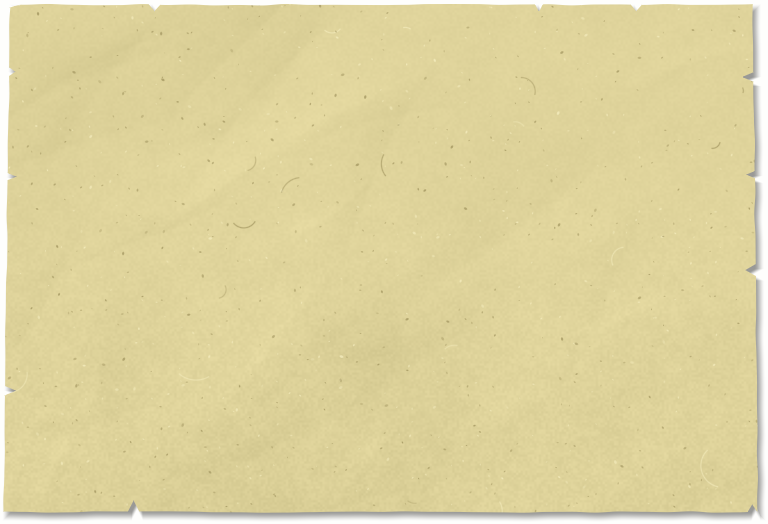
Give the GLSL for this texture, as a WebGL 2 fragment shader.

```glsl
#version 300 es
precision highp float;
// Aged cream parchment with soft creases, specks, fibres, torn edges and a drop shadow.

uniform vec2 u_resolution;
out vec4 fragColor;

// Lengths are fractions of the canvas height.
const vec3 PAPER_LIGHT = vec3(0.915, 0.868, 0.645);
const vec3 PAPER_DARK = vec3(0.825, 0.782, 0.562);
const vec3 SPECK_DARK = vec3(0.60, 0.55, 0.34);
const vec3 SPECK_LIGHT = vec3(0.97, 0.94, 0.76);
const vec3 BACKDROP = vec3(0.995, 0.995, 0.99);
const vec3 SHADOW = vec3(0.60, 0.60, 0.59);
const vec2 SHADOW_OFFSET = vec2(0.007, -0.009);
const float SHADOW_BLUR = 0.010;
const float NOTCH_CELL = 0.19;
const float CREASE_STRENGTH = 0.20;
const float GRAIN_SCALE = 230.0;
const int CREASES = 34;
const int FIBRES = 18;

float hash(vec2 p) {
  vec3 q = fract(vec3(p.xyx) * 0.1031);
  q += dot(q, q.yzx + 33.33);
  return fract((q.x + q.y) * q.z);
}

vec2 hash2(vec2 p) {
  return vec2(hash(p), hash(p + 47.3));
}

float noise(vec2 p) {
  vec2 i = floor(p), f = fract(p);
  f = f * f * (3.0 - 2.0 * f);
  return mix(mix(hash(i), hash(i + vec2(1, 0)), f.x),
             mix(hash(i + vec2(0, 1)), hash(i + vec2(1, 1)), f.x), f.y);
}

float fbm(vec2 p) {
  float sum = 0.0, weight = 0.5;
  for (int i = 0; i < 4; i++) {
    sum += weight * noise(p);
    p = p * 2.03 + 7.1;
    weight *= 0.5;
  }
  return sum;
}

mat2 rotation(float a) {
  return mat2(cos(a), -sin(a), sin(a), cos(a));
}

// Inward cut along one edge: slight waviness plus scattered pointed tears.
float tear(float t, float seed, float chance) {
  vec2 id = vec2(floor(t / NOTCH_CELL) + 20.0, seed);
  float centre = mix(0.2, 0.8, hash(id)) * NOTCH_CELL;
  float depth = mix(0.010, 0.025, hash(id + 5.7)) * step(hash(id + 9.1), chance);
  float halfWidth = mix(0.006, 0.012, hash(id + 3.3));
  float across = abs(mod(t, NOTCH_CELL) - centre) / halfWidth;
  return depth * max(0.0, 1.0 - across) + 0.003 * (noise(vec2(t * 22.0, seed)) - 0.5);
}

// Positive inside the sheet, which widens slightly toward the bottom.
float sheet(vec2 p, float aspect) {
  float left = p.x - mix(0.007, 0.019, p.y) - tear(p.y, 11.0, 0.65);
  float right = aspect - mix(0.019, 0.029, p.y) - p.x - tear(p.y, 23.0, 0.6);
  float bottom = p.y - 0.023 - tear(p.x, 37.0, 0.3);
  float top = 0.991 - p.y - tear(p.x, 52.0, 0.35);
  return min(min(left, right), min(bottom, top));
}

// Sum of bent folds, each crisp on one side and fading on the other.
float creases(vec2 p, float aspect) {
  float sum = 0.0;
  for (int i = 0; i < CREASES; i++) {
    vec2 id = vec2(float(i) * 3.7, 8.0);
    vec2 shape = hash2(id + 13.0), fold = hash2(id + 29.0);
    vec2 q = rotation(mix(0.2, 1.15, shape.x)) * (p - hash2(id) * vec2(aspect, 1.0));
    float along = q.x / mix(0.14, 0.42, shape.y);
    float d = q.y + (fold.x - 0.5) * 0.10 * along * along;
    float fade = exp(-max(d, 0.0) / mix(0.018, 0.075, fold.y));
    float softness = mix(0.004, 0.014, hash(id + 61.0));
    float side = hash(id + 71.0) < 0.5 ? -1.0 : 1.0;
    sum += side * fade * smoothstep(-softness, softness, d) * smoothstep(1.0, 0.1, abs(along));
  }
  return sum;
}

// Small elongated flecks, one possible per cell.
float specks(vec2 p, float scale, float chance, float radius, float seed, float px) {
  vec2 id = floor(p * scale) + seed;
  vec2 q = (fract(p * scale) - mix(vec2(0.25), vec2(0.75), hash2(id))) / scale;
  q = rotation(6.28 * hash(id + 3.0)) * q;
  float size = radius * mix(0.45, 1.0, hash(id + 17.0));
  float d = length(q * vec2(1.0, 1.5)) - size;
  return step(hash(id + 31.0), chance) * smoothstep(px, -px, d) * mix(0.4, 1.0, hash(id + 41.0));
}

// Thin curved hairs; x holds dark coverage and y light coverage.
vec2 fibres(vec2 p, float aspect, float px) {
  vec2 cover = vec2(0.0);
  for (int i = 0; i < FIBRES; i++) {
    vec2 id = vec2(float(i) * 5.3, 90.0);
    float radius = mix(0.012, 0.05, hash(id + 7.0));
    vec2 q = rotation(6.28 * hash(id + 11.0)) * (p - hash2(id) * vec2(aspect, 1.0));
    float halfArc = mix(0.3, 1.1, hash(id + 19.0));
    float a = clamp(atan(q.y, q.x), -halfArc, halfArc);
    float d = length(q - radius * vec2(cos(a), sin(a))) - 0.0009;
    float ink = smoothstep(px, -px, d) * mix(0.35, 0.75, hash(id + 23.0));
    cover = max(cover, ink * (i % 2 == 0 ? vec2(1, 0) : vec2(0, 1)));
  }
  return cover;
}

void main() {
  vec2 p = gl_FragCoord.xy / u_resolution.y;
  float aspect = u_resolution.x / u_resolution.y;
  float px = 1.0 / u_resolution.y;

  // Creases, broad stains and fine grain, rougher toward the bottom.
  float rough = mix(1.0, 0.5, smoothstep(0.1, 0.8, p.y));
  vec2 warped = p + 0.03 * (vec2(noise(p * 5.0), noise(p * 5.0 + 31.0)) - 0.5);
  float tone = 0.54 + CREASE_STRENGTH * creases(warped, aspect);
  tone += 0.45 * (fbm(rotation(0.6) * warped * vec2(2.5, 6.0)) - 0.47);
  tone += 0.35 * rough * (fbm(p * 28.0) - 0.47);
  tone += 0.42 * rough * (noise(p * GRAIN_SCALE) - 0.5);
  tone -= 0.10 * smoothstep(0.5, 0.0, p.y);
  vec3 paper = mix(PAPER_DARK, PAPER_LIGHT, clamp(tone, 0.0, 1.0));

  // Flecks and hairs.
  vec2 hairs = fibres(p, aspect, px);
  float dark = max(specks(p, 24.0, 0.22, 0.0034, 100.0, px), specks(p, 43.0, 0.14, 0.0022, 200.0, px));
  float light = max(specks(p, 21.0, 0.18, 0.0036, 300.0, px), specks(p, 39.0, 0.14, 0.0022, 400.0, px));
  paper = mix(paper, SPECK_LIGHT, max(0.75 * light, hairs.y));
  paper = mix(paper, SPECK_DARK, max(0.70 * dark, hairs.x));

  // Sheet over its blurred shadow.
  float d = sheet(p, aspect);
  float slope = max(length(vec2(dFdx(d), dFdy(d))), 0.5 * px);
  float shade = smoothstep(-SHADOW_BLUR, SHADOW_BLUR, sheet(p - SHADOW_OFFSET, aspect));
  vec3 ground = mix(BACKDROP, SHADOW, shade);
  fragColor = vec4(mix(ground, paper, clamp(d / slope + 0.5, 0.0, 1.0)), 1.0);
}
```
